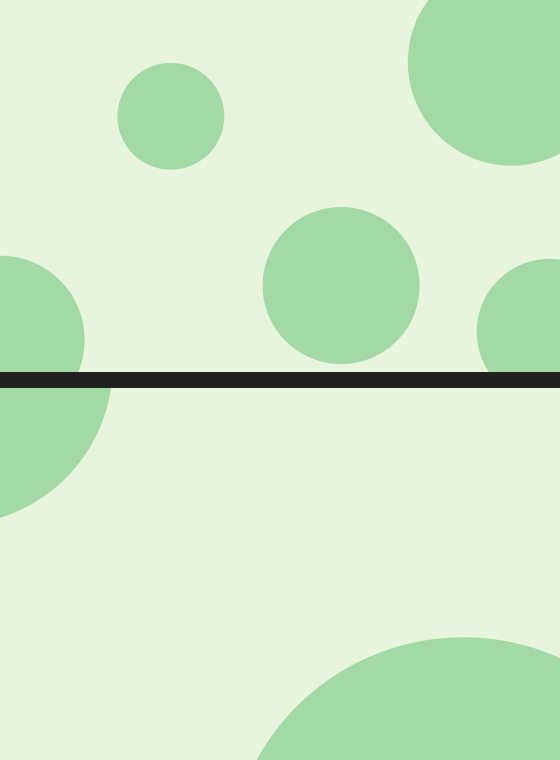
Top: the whole. Bottom: its middle third, enlarged.
A Shadertoy shader for this background:

```glsl
// Large flat green discs scattered in a loose zigzag over a pale green ground.

// Colours
const vec3 GROUND_COLOR = vec3(0.910, 0.958, 0.860);
const vec3 DISC_COLOR   = vec3(0.640, 0.851, 0.649);

// Layout, in units of the canvas height
const int   DISC_COUNT = 5;
const vec2  ORIGIN     = vec2(-0.034, -0.035); // lower left of the scatter
const float COLUMN_GAP = 0.369;                // advance from disc to disc
const float ROW_GAP    = 0.663;                // height of the zigzag
const vec2  JITTER     = vec2(0.355, 0.270);   // reach of the offsets
const float RADIUS_MIN = 0.130;
const float RADIUS_MAX = 0.280;

// Additive recurrence that varies x, y and radius
const vec3 SCATTER_SEED = vec3(0.10, 0.45, 0.64);
const vec3 SCATTER_STEP = vec3(0.25, 0.77, 0.45);

// Evenly spread values in 0..1 for the disc of the given index
vec3 scatter(float index) {
    return fract(SCATTER_SEED + index * SCATTER_STEP);
}

// Signed distance to one disc
float discDistance(vec2 point, float index) {
    vec3 spread = scatter(index);
    vec2 zigzag = vec2(index * COLUMN_GAP, mod(index, 2.0) * ROW_GAP);
    vec2 center = ORIGIN + zigzag + JITTER * spread.xy;
    return length(point - center) - mix(RADIUS_MIN, RADIUS_MAX, spread.z);
}

void mainImage(out vec4 fragColor, in vec2 fragCoord) {
    vec2 point = fragCoord / iResolution.y;
    float pixel = 1.0 / iResolution.y;

    // Union of all discs
    float nearest = 1e3;
    for (int i = 0; i < DISC_COUNT; i++) {
        nearest = min(nearest, discDistance(point, float(i)));
    }

    // Edge smoothed across one pixel
    float coverage = clamp(0.5 - nearest / pixel, 0.0, 1.0);
    fragColor = vec4(mix(GROUND_COLOR, DISC_COLOR, coverage), 1.0);
}
```
